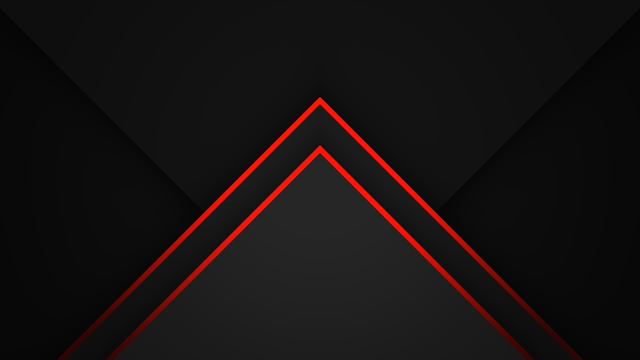
Reproduce this background procedurally as a Shadertoy shader.

```glsl
// Dark stacked paper panels: a V-shaped flap above two nested chevrons.
// Each panel is a 45 degree half-plane pair, mirrored with abs(x);
// soft shadows fall outside every edge and red rims fade with radius.
#define OUTER_APEX 0.7315
#define INNER_APEX 0.5970
#define FLAP_TIP 0.0880
#define RIM_WIDTH 0.0150
#define SHADOW_SIZE 0.0420
#define LIGHT_CENTER vec2(0.0, 0.54)
#define RIM_COLOR vec3(1.0, 0.085, 0.035)

// Signed distance to a roof shape, negative below its two slopes.
float roofDistance(vec2 p, float apex) {
    return (abs(p.x) + p.y - apex) * 0.70710678;
}

// Signed distance to the flap, negative above its two slopes.
float flapDistance(vec2 p) {
    return (abs(p.x) - p.y + FLAP_TIP) * 0.70710678;
}

// Antialiased coverage of a shape.
float coverage(float d, float pixel) {
    return clamp(0.5 - d / pixel, 0.0, 1.0);
}

// Darkening that decays away from an edge.
float shadow(float d, float strength) {
    return 1.0 - strength * exp(-max(d, 0.0) / SHADOW_SIZE);
}

// Lays a chevron with a glowing rim over the panels below it.
vec3 layChevron(vec3 below, float d, float fill, vec3 rim, float pixel) {
    vec3 col = below * shadow(d, 0.42);
    col = mix(col, rim, coverage(d, pixel));
    return mix(col, vec3(fill), coverage(d + RIM_WIDTH, pixel));
}

void mainImage(out vec4 fragColor, in vec2 fragCoord) {
    float pixel = 1.0 / iResolution.y;
    vec2 p = (fragCoord - 0.5 * vec2(iResolution.x, 0.0)) * pixel;
    float radius = length(p - LIGHT_CENTER);

    // Side panels and the flap that shades them.
    float flap = flapDistance(p);
    float side = mix(0.056, 0.030, smoothstep(0.35, 1.05, radius));
    float top = mix(0.078, 0.054, smoothstep(0.10, 0.95, radius));
    vec3 col = vec3(side * shadow(flap, 0.45));
    col = mix(col, vec3(top), coverage(flap, pixel));

    // Rim light, brightest near the apexes.
    vec3 rim = RIM_COLOR * mix(1.0, 0.19, smoothstep(0.20, 0.85, radius));

    // Nested chevrons, from back to front.
    float band = mix(0.118, 0.062, smoothstep(0.10, 0.85, radius));
    float core = mix(0.150, 0.092, smoothstep(0.10, 0.85, radius));
    col = layChevron(col, roofDistance(p, OUTER_APEX), band, rim, pixel);

    // The inner shadow stays on the band, clear of the outer rim.
    float inner = roofDistance(p, INNER_APEX);
    vec3 shaded = layChevron(col, inner, core, rim, pixel);
    float onBand = coverage(roofDistance(p, OUTER_APEX) + RIM_WIDTH, pixel);
    col = mix(col, shaded, onBand);

    fragColor = vec4(col, 1.0);
}
```
